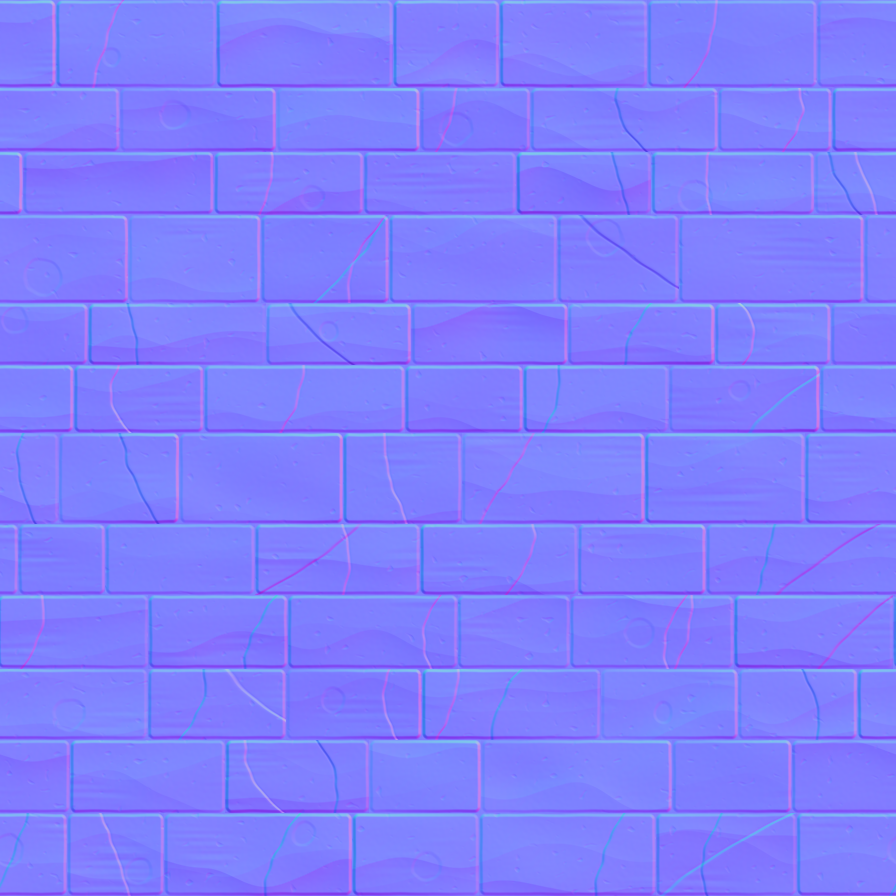
A Shadertoy shader for this texture map:

```glsl
// Tangent-space normal map of a worn, cracked stone block wall.
#define ROWS 12
#define COLUMNS 6.0
#define JOINT_JITTER 0.44
#define BEVEL 0.0042
#define CORNER 0.007
#define BLOCK_LEVEL 0.0012
#define CRACK_CHANCE 0.5
#define CRACK_WIDTH 0.0018
#define DENT_CHANCE 0.2
#define FACET_SLOPE 0.17
#define PIT_DEPTH 0.0003
#define SAMPLE_STEP 0.0008

// Course heights (in 1/768 of the wall) and joint offsets, bottom to top.
const float COURSE[ROWS] = float[](71., 63., 61., 63., 61., 78., 58., 53., 76., 54., 55., 75.);
const float OFFSET[ROWS] = float[](.25, .32, -.17, -.12, .92, .23, .58, .67, .68, .34, .66, .53);

struct Block { vec2 center, halfSize, seed; };

vec2 hash2(vec2 p) {
    vec3 q = fract(p.xyx * vec3(0.1031, 0.1030, 0.0973));
    q += dot(q, q.yzx + 33.33);
    return fract((q.xx + q.yz) * q.zy);
}

float gradientNoise(vec2 p) {
    vec2 i = floor(p), f = p - i;
    vec2 w = f * f * f * (f * (f * 6.0 - 15.0) + 10.0);
    vec2 o = vec2(0, 1);
    float a = dot(hash2(i) * 2.0 - 1.0, f);
    float b = dot(hash2(i + o.yx) * 2.0 - 1.0, f - o.yx);
    float c = dot(hash2(i + o.xy) * 2.0 - 1.0, f - o.xy);
    float d = dot(hash2(i + 1.0) * 2.0 - 1.0, f - 1.0);
    return mix(mix(a, b, w.x), mix(c, d, w.x), w.y);
}

float jointX(int row, float k) {
    float shift = hash2(vec2(mod(k, COLUMNS) + 3.0, float(row) + 17.0)).x - 0.5;
    return (OFFSET[row] + k + shift * JOINT_JITTER) / COLUMNS;
}

Block findBlock(vec2 uv) {
    float base = 0.0, rise = COURSE[0] / 768.0;
    int row = 0;
    for (int i = 1; i < ROWS; i++) {
        if (uv.y < base + rise) break;
        base += rise;
        row = i;
        rise = COURSE[row] / 768.0;
    }
    float k = floor(uv.x * COLUMNS - OFFSET[row]);
    if (uv.x < jointX(row, k)) k -= 1.0;
    else if (uv.x >= jointX(row, k + 1.0)) k += 1.0;
    float left = jointX(row, k), right = jointX(row, k + 1.0);
    vec2 halfSize = 0.5 * vec2(right - left, rise);
    return Block(vec2(left, base) + halfSize, halfSize, vec2(mod(k, COLUMNS), float(row)) + 1.0);
}

// Step and slit left by fractures running through a block.
float cracks(vec2 p, vec2 halfSize, vec2 seed) {
    float h = 0.0;
    for (int i = 0; i < 2; i++) {
        vec2 a = hash2(seed + float(i) * 31.0 + 5.0);
        vec2 b = hash2(seed + float(i) * 47.0 + 9.0);
        if (a.x > CRACK_CHANCE / (1.0 + 2.0 * float(i))) continue;
        float slant = (b.x - 0.5) * (i == 0 ? 0.9 : 3.2);
        float bend = (a.y - 0.5) * 0.03;
        float y = p.y / halfSize.y;
        float x = (b.y - 0.5) * 1.3 * halfSize.x + slant * p.y + bend * y * y;
        x += 0.005 * gradientNoise(vec2(p.y * 50.0, a.y * 90.0));
        float c = (p.x - x) / sqrt(1.0 + slant * slant);
        float side = fract(a.y * 7.3) < 0.5 ? -0.5 : 0.5;
        float rise = smoothstep(-CRACK_WIDTH, CRACK_WIDTH, c) * 2.0 - 1.0;
        h += side * 0.0011 * rise * exp(-abs(c) * 25.0);
        h -= 0.0003 * exp(-c * c / (CRACK_WIDTH * CRACK_WIDTH));
    }
    return h;
}

// Chiselled facets, undulation, streaks, pits and round dents.
float wear(vec2 p, vec2 halfSize, vec2 seed) {
    vec2 q = p + seed * 7.31;
    vec2 lean = hash2(seed + 131.0) - 0.5;
    float h = 0.0023 * gradientNoise(q * vec2(8.0, 15.0)) + dot(p, lean * vec2(0.03, 0.05));
    for (int i = 0; i < 2; i++) {
        vec2 a = hash2(seed + float(i) * 13.0 + 61.0);
        float down = i == 0 ? 1.0 : -1.0;
        float curve = (a.x - 0.5) * halfSize.y * 1.6
                    + 0.055 * gradientNoise(vec2(q.x * 9.0, a.y * 40.0));
        float k = max(0.0, down * (curve - p.y));
        float strength = a.y * (i == 0 ? 1.0 : 0.65);
        h -= FACET_SLOPE * strength * 0.028 * (1.0 - exp(-k / 0.028));
    }
    float patchMask = smoothstep(0.05, 0.4, gradientNoise(q * vec2(8.0, 16.0) + 40.0));
    h += 0.0006 * patchMask * gradientNoise(q * vec2(9.0, 130.0));
    h -= PIT_DEPTH * smoothstep(0.28, 0.6, gradientNoise(q * vec2(95.0, 120.0)));
    h += 0.00006 * gradientNoise(q * 170.0);

    vec2 dent = hash2(seed + 83.0), spot = hash2(seed + 97.0);
    if (dent.x < DENT_CHANCE) {
        float r = mix(0.012, 0.023, dent.y);
        float d = length(p - (spot - 0.5) * halfSize) + 0.004 * gradientNoise(q * 60.0);
        h -= 0.0004 * smoothstep(r, r - 0.005, d);
    }
    return h;
}

// Rounded, slightly ragged block with its own level and tilt.
float blockHeight(vec2 p, vec2 halfSize, vec2 seed) {
    vec2 e = abs(p) - halfSize + CORNER;
    float d = length(max(e, 0.0)) + min(max(e.x, e.y), 0.0) - CORNER;
    d += 0.0002 + 0.0009 * gradientNoise(p * 38.0 + seed * 5.7);
    vec2 tilt = hash2(seed + 23.0) - 0.5;
    float level = BLOCK_LEVEL * (1.0 + 1.4 * tilt.x * p.x / halfSize.x + 0.5 * tilt.y);
    return level * smoothstep(0.0, BEVEL, -d) + cracks(p, halfSize, seed) + wear(p, halfSize, seed);
}

void mainImage(out vec4 fragColor, in vec2 fragCoord) {
    vec2 uv = fragCoord / iResolution.xy;
    Block b = findBlock(uv);
    vec2 p = uv - b.center, slope = vec2(0.0);
    for (int i = 0; i < 4; i++) {
        vec2 s = (i < 2 ? vec2(1, 0) : vec2(0, 1)) * (i % 2 == 0 ? 1.0 : -1.0);
        slope += s * blockHeight(p + s * SAMPLE_STEP, b.halfSize, b.seed) / (2.0 * SAMPLE_STEP);
    }
    fragColor = vec4(normalize(vec3(-slope, 1.0)) * 0.5 + 0.5, 1.0);
}
```
